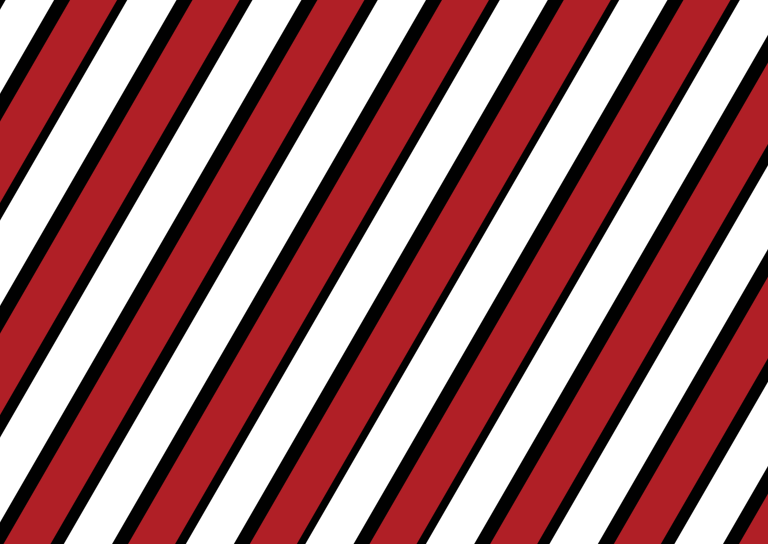
Reproduce this pattern procedurally as a Shadertoy shader.

```glsl
const vec3 WHITE = vec3(1.0);
const vec3 BLACK = vec3(0.005);
const vec3 RED = vec3(0.692, 0.122, 0.149);

const float SLOPE = 0.577;      // horizontal drift per unit of height
const float PERIOD = 0.2250;    // spacing of the bands, in canvas heights
const float FIRST_BAND = 0.1035;
const float WOBBLE = 0.0048;    // unevenness of the hand-set edges

// Slow drift of an edge from one band to the next
float edgeDrift(float index, float peak, float cycle, float amplitude) {
    return amplitude * cos(6.2831853 * (index - peak) / cycle);
}

// Smooth coverage of the interval [from, to]
float stripe(float x, float from, float to, float blur) {
    return smoothstep(from - blur, from + blur, x)
         - smoothstep(to - blur, to + blur, x);
}

// Red band with a wider dark border on its left and a thinner one on its right
vec3 bandColor(float across, float outerEnd, float blur) {
    vec3 color = mix(WHITE, BLACK, stripe(across, 0.0, outerEnd, blur));
    return mix(color, RED, stripe(across, 0.0294, 0.1158, blur));
}

void mainImage(out vec4 fragColor, in vec2 fragCoord) {
    vec2 p = fragCoord / iResolution.y;

    // Diagonal coordinate, measured along the top edge
    float diagonal = p.x + SLOPE * (1.0 - p.y);
    float blur = 0.75 * length(vec2(1.0, SLOPE)) / iResolution.y;

    // Each cell begins inside the white gap, so drifting edges stay within it
    float index = floor((diagonal - FIRST_BAND) / PERIOD + 0.15) + 1.0;
    float start = FIRST_BAND + (index - 1.0) * PERIOD
                + edgeDrift(index, 4.3, 5.6, WOBBLE);
    float outerEnd = 0.1360 + edgeDrift(index, 2.6, 5.3, WOBBLE);

    fragColor = vec4(bandColor(diagonal - start, outerEnd, blur), 1.0);
}
```
